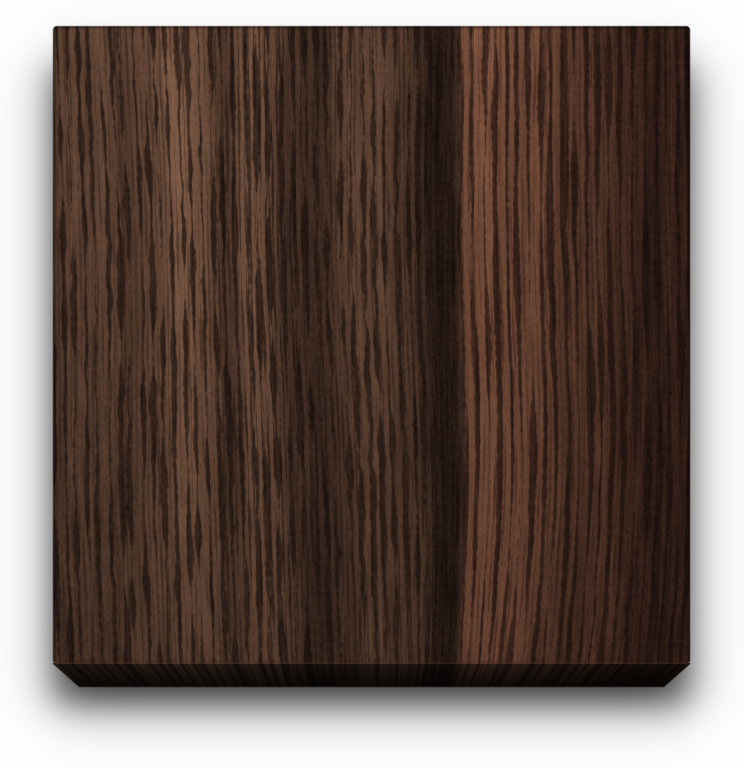
This texture is drawn by a Shadertoy shader. Its source:

```glsl
// A thick square block of dark walnut on white, with a soft drop shadow.
// Broad tone bands run down the board; broken pore strokes and fine fibres
// are laid along a gently bent grain coordinate.
#define DARK_WOOD vec3(0.095, 0.058, 0.045)
#define LIGHT_WOOD vec3(0.485, 0.350, 0.270)
#define PAPER vec3(0.995)
#define BOARD_MIN vec2(0.069, 0.1355)
#define BOARD_MAX vec2(0.8985, 0.966)
#define FRONT_HEIGHT 0.030
#define CHAMFER 0.034
#define SHADOW_BLUR 0.028
#define SHADOW_STRENGTH 0.86
#define PORE_COUNT 68.0
#define FINE_COUNT 138.0
#define PORE_DEPTH 0.62

float hash(vec2 p) {
    return fract(sin(dot(p, vec2(127.1, 311.7))) * 43758.5453);
}

float noise(vec2 p) {
    vec2 i = floor(p), f = fract(p);
    f = f * f * (3.0 - 2.0 * f);
    return mix(mix(hash(i), hash(i + vec2(1, 0)), f.x),
               mix(hash(i + vec2(0, 1)), hash(i + vec2(1, 1)), f.x), f.y);
}

float band(float x, float centre, float width) {
    float d = (x - centre) / width;
    return exp(-d * d);
}

// Soft step used as a blurred edge
float blurEdge(float d) {
    return 1.0 / (1.0 + exp(-1.7 * d / SHADOW_BLUR));
}

// Tapered dark dashes in jittered columns
float strokes(float u, float y, float count, float rate, float fill) {
    float c = u * count;
    float id = floor(c);
    float jitter = (hash(vec2(id, 3.0)) - 0.5) * 0.34;
    float wobble = (noise(vec2(id * 5.1, y * rate * 2.5)) - 0.5) * 0.22;
    float pulse = noise(vec2(id * 7.3, y * rate + 20.0 * hash(vec2(id, 9.0))));
    float ragged = (noise(vec2(c * 3.0, y * 150.0)) - 0.5) * 0.12;
    float halfWidth = (pulse - 1.0 + fill) * 0.46 + ragged;
    return smoothstep(-0.11, 0.11, halfWidth - abs(fract(c) - 0.5 + jitter + wobble));
}

// Grain coordinate: a slight lean, a bend low on the right, slow waver
float grainCoord(vec2 p) {
    float low = max(0.5 - p.y, 0.0);
    float bend = 0.2 * low * low * smoothstep(0.52, 0.64, p.x);
    float waver = 0.014 * (noise(vec2(p.x * 6.0, p.y * 3.0)) - 0.5);
    return p.x + 0.022 * (p.y - 0.5) + bend + waver;
}

// Broad light and dark bands across the board
float boardTone(float u, float y) {
    float seam = smoothstep(0.602, 0.610, u);
    float tone = 0.60 + 0.27 * band(u, 0.235, 0.042);
    tone -= 0.14 * band(u, 0.297, 0.012);
    tone += 0.17 * band(u, 0.335, 0.026);
    tone -= 0.29 * band(u, 0.412, 0.032);
    tone -= 0.42 * band(u, 0.582, 0.034) * (1.0 - seam);
    tone += seam * (0.22 - 0.58 * smoothstep(0.65, 0.90, u));
    tone += 0.24 * (noise(vec2(u * 42.0, y * 1.5)) - 0.5);
    return tone * mix(0.74, 1.10, y);
}

vec3 wood(vec2 p) {
    float u = grainCoord(p);
    float right = smoothstep(0.602, 0.612, u);
    float fineZone = band(u, 0.37, 0.075) + band(u, 0.57, 0.04);
    float tone = boardTone(u, p.y);

    // Pores: short dashes on the left, longer lines on the right
    float pores = mix(strokes(u, p.y, PORE_COUNT, 17.0, 0.80),
                      strokes(u, p.y, PORE_COUNT, 8.0, 0.88), right);
    float fine = strokes(u + 0.37, p.y, FINE_COUNT, 15.0, 0.74);
    tone *= 1.0 - PORE_DEPTH * pores;
    tone *= 1.0 - (0.26 + 0.26 * min(fineZone, 1.0)) * fine;

    // Fibres and fine tooth
    tone += 0.15 * (noise(vec2(u * 310.0, p.y * 22.0)) - 0.5);
    tone += 0.13 * (noise(p * vec2(480.0, 260.0)) - 0.5);
    vec3 colour = mix(DARK_WOOD, LIGHT_WOOD, clamp(tone, 0.0, 1.1));
    return colour * mix(vec3(1.0), vec3(1.03, 0.94, 0.92), right);
}

void mainImage(out vec4 fragColor, in vec2 fragCoord) {
    vec2 p = fragCoord / iResolution.y;
    float px = 1.0 / iResolution.y;
    vec2 centre = 0.5 * (BOARD_MIN + BOARD_MAX);
    vec2 halfSize = 0.5 * (BOARD_MAX - BOARD_MIN);

    // Shadow, shifted down
    vec2 s = vec2(blurEdge(p.x - 0.071) * blurEdge(0.8965 - p.x),
                  blurEdge(p.y - 0.084) * blurEdge(0.915 - p.y));
    vec3 colour = PAPER * (1.0 - SHADOW_STRENGTH * s.x * s.y);

    // Front face, narrowing downwards
    float drop = BOARD_MIN.y - p.y;
    float depth = clamp(drop / FRONT_HEIGHT, 0.0, 1.0);
    float frontHalf = halfSize.x - CHAMFER * depth;
    float frontX = (p.x - centre.x) * halfSize.x / frontHalf + centre.x;
    vec3 front = wood(vec2(frontX, BOARD_MIN.y - 0.3 * drop)) * mix(0.48, 0.16, depth);
    float edge = min((frontHalf - abs(p.x - centre.x)) * 0.7, FRONT_HEIGHT - drop);
    float frontMask = smoothstep(-px, px, edge) * step(0.0, drop + px);
    colour = mix(colour, front, frontMask);

    // Top face with small rounded corners and a dark rim
    vec2 q = abs(p - centre) - halfSize + 0.005;
    float d = length(max(q, 0.0)) + min(max(q.x, q.y), 0.0) - 0.005;
    vec3 face = wood(p) * mix(0.62, 1.0, smoothstep(0.0, 0.006, -d));
    face += vec3(0.13, 0.08, 0.055) * band(p.y, BOARD_MIN.y + 0.001, 0.0016);
    colour = mix(colour, face, smoothstep(px, -px, d));

    fragColor = vec4(colour, 1.0);
}
```
